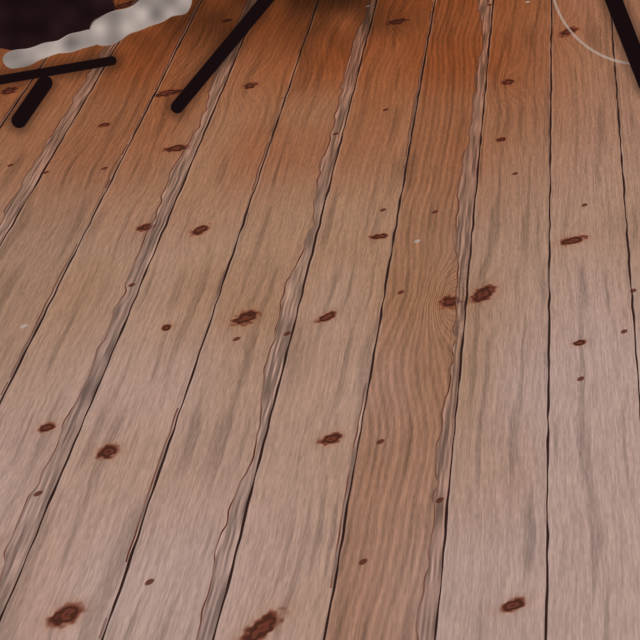
Write a Shadertoy shader that draws this texture.

```glsl
// Worn pine floorboards receding in perspective, with knots, splintered seams and dark objects at the far edge.
const vec3 TAN = vec3(0.61, 0.465, 0.37);
const vec3 PINK_GREY = vec3(0.67, 0.56, 0.52);
const vec3 AMBER = vec3(0.53, 0.28, 0.15);
const vec3 WORN = vec3(0.50, 0.41, 0.38);
const vec3 KNOT = vec3(0.31, 0.15, 0.11);
const vec3 GAP = vec3(0.14, 0.08, 0.07);
const vec3 BLACK = vec3(0.09, 0.05, 0.055);
const vec3 PALE = vec3(0.70, 0.64, 0.61);
const float VANISH_X = 0.871;      // where all seams converge
const float WIDTH_NEAR = 0.1733;   // board width at the lower edge
const float WIDTH_SHRINK = 0.0822; // width lost from bottom to top
const float DEPTH_SCALE = 2.4;     // length along boards, in board widths
const float FIRST_BOARD = 8.1;     // offset that numbers boards from the left
const float FIGURED_BOARD = 6.0;   // browner board with strong figure
const float GAP_HALF = 0.009;
const float KNOT_SPACING = 1.9;
const float KNOT_CHANCE = 0.55;
const float GRAIN_LINES = 75.0;

float hash(vec2 p) {
    vec3 q = fract(vec3(p.xyx) * 0.1031);
    q += dot(q, q.yzx + 33.33);
    return fract((q.x + q.y) * q.z);
}

float noise(vec2 p) {
    vec2 i = floor(p), f = fract(p);
    f = f * f * (3.0 - 2.0 * f);
    return mix(mix(hash(i), hash(i + vec2(1, 0)), f.x),
               mix(hash(i + vec2(0, 1)), hash(i + vec2(1, 1)), f.x), f.y);
}

float segment(vec2 p, vec2 a, vec2 b, float radius) {
    vec2 d = b - a;
    return length(p - a - d * clamp(dot(p - a, d) / dot(d, d), 0.0, 1.0)) - radius;
}

float cover(float dist, float soft) { return 1.0 - smoothstep(-soft, soft, dist); }

// x: ring coordinate of the nearest knot, y: bend of the grain around knots
vec2 knots(vec2 q, float id) {
    vec2 result = vec2(9.0, 0.0);
    for (int k = -1; k <= 1; k++) {
        vec2 cell = vec2(id * 7.0 + 3.0, floor(q.y / KNOT_SPACING) + float(k));
        if (hash(cell) > KNOT_CHANCE) continue;
        float size = hash(cell + 31.7), tilt = 0.2 + 0.7 * hash(cell + 47.9);
        vec2 d = q - vec2(0.15 + 0.7 * hash(cell + 11.3),
                          (cell.y + 0.2 + 0.6 * hash(cell + 23.1)) * KNOT_SPACING);
        vec2 axis = vec2(cos(tilt), sin(tilt));
        float stretch = 1.0 + 1.5 * hash(cell + 5.5);
        float e = length(vec2(dot(d, axis) / stretch, dot(d, vec2(-axis.y, axis.x))));
        e = e / mix(0.05, 0.12, size) + 0.5 * (noise(d * 22.0 + cell) - 0.5);
        result.x = min(result.x, e);
        result.y += (0.3 + size) * exp(-d.x * d.x / 0.06 - d.y * d.y / 0.3);
    }
    return result;
}

vec3 boards(vec2 p, float px) {
    float width = WIDTH_NEAR - WIDTH_SHRINK * p.y;
    float v = DEPTH_SCALE / width, aa = px / width;
    float u = (p.x - VANISH_X) / width + FIRST_BOARD + 0.014 * (noise(vec2(v * 5.0, 2.0)) - 0.5);
    float id = floor(u), f = fract(u), tone = hash(vec2(id, 4.0)) - 0.5;
    float figured = 1.0 - step(0.5, abs(id - FIGURED_BOARD));

    // Amber stain at the far end, greyer towards the viewer and the right
    float patches = noise(vec2(u * 1.3, v * 0.7)) - 0.5;
    float grey = 0.85 * (1.0 - smoothstep(0.1, 0.72, p.y)) + 0.5 * smoothstep(0.65, 1.0, p.x);
    float warm = smoothstep(0.6, 1.0, p.y + 0.14 * patches);
    vec3 col = mix(TAN, PINK_GREY, clamp(grey + 0.7 * patches, 0.0, 1.0));
    col = mix(col, AMBER, warm * (1.0 - 0.55 * smoothstep(0.7, 1.0, p.x)));
    col = mix(col, AMBER, 0.24 * figured) * (1.0 + 0.07 * tone);

    // Grain, bent into arches around the knots
    vec2 knot = knots(vec2(f, v), id);
    float bend = knot.y * (0.25 + 0.35 * figured) + 0.22 * noise(vec2(id * 9.0, v * 0.8));
    float phase = (f + bend) * GRAIN_LINES + 2.0 * noise(vec2(u * 6.0, v));
    float grain = 0.6 * sin(phase) + 0.4 * sin(phase * 0.43 + tone * 20.0);
    float fibre = noise(vec2(u * 55.0, v * 4.0)) + noise(vec2(u * 80.0, v * 16.0)) - 1.0;
    float streak = smoothstep(0.62, 0.9, noise(vec2(u * 15.0 + bend * 4.0, v * 0.8)));
    col *= 1.0 + (0.025 + 0.06 * figured + 0.03 * warm) * grain + 0.10 * fibre - 0.12 * streak;

    // Knots with a stained halo
    col = mix(col, AMBER, 0.3 * exp(-max(knot.x - 0.8, 0.0) * 2.2));
    col = mix(col, KNOT * (1.0 + 0.25 * sin(knot.x * 9.0)), 0.88 * cover(knot.x - 0.9, 0.25));

    // Splintered grey strip left of the more worn seams
    float strip = mix(0.17, 0.03, mod(id, 2.0)) * (1.0 - smoothstep(6.0, 8.0, id));
    strip *= 0.35 + noise(vec2(id * 5.0, v * 0.8)) + 0.3 * noise(vec2(id, v * 6.0));
    float edge = 1.0 - f - strip, splinter = noise(vec2(u * 42.0, v * 3.0));
    col = mix(col, mix(WORN, col, 0.4) * (0.7 + 0.65 * splinter), 0.85 * cover(edge, 0.012 + aa));
    col = mix(col, KNOT, splinter * step(0.03, strip) * cover(abs(edge) - 0.008, aa));

    // Dark gaps with a pale chipped lip
    float lip = cover(abs(f - 0.025) - 0.008, aa) * noise(vec2(id, v * 3.0));
    float gap = GAP_HALF * (0.4 + 1.2 * noise(vec2(floor(u + 0.5), v * 4.0)));
    col = mix(col, PALE, 0.4 * lip);
    col = mix(col, GAP, 0.9 * cover(min(f, 1.0 - f) - gap, aa));

    // Scattered pale chips and dark crumbs
    vec2 grid = vec2(u * 1.5, v * 1.2), cell = floor(grid);
    vec2 d = fract(grid) - 0.25 - 0.5 * vec2(hash(cell + 61.0), hash(cell + 73.0));
    float pick = hash(cell + 87.0), speck = cover(length(vec2(0.7 * d.x, d.y - 0.3 * d.x)) - 0.04, aa * 1.5);
    return mix(col, pick < 0.03 ? PALE : KNOT, 0.8 * speck * step(pick, 0.13));
}

void mainImage(out vec4 fragColor, in vec2 fragCoord) {
    vec2 p = fragCoord / iResolution.xy;
    float px = 1.0 / iResolution.y, crumple = noise(p * 45.0);
    vec3 col = boards(p, px);
    col *= 1.0 - 0.6 * smoothstep(0.87, 1.02, p.y) * noise(p * 26.0) * (1.0 - smoothstep(0.5, 0.75, p.x));
    // Basket, crumpled bag and thin cable
    float basket = (length((p - vec2(0.05, 0.985)) / vec2(0.13, 0.065)) - 1.0) * 0.065;
    float bag = min(segment(p, vec2(0.02, 0.905), vec2(0.17, 0.95), 0.014), segment(p, vec2(0.16, 0.95), vec2(0.28, 1.0), 0.022));
    float cable = max(abs(length(p - vec2(1.0, 1.04)) - 0.14) - 0.002, p.x - 0.985);
    col = mix(col, BLACK * (1.0 + 0.8 * crumple), cover(basket, px));
    col = mix(col, PALE * (0.6 + 0.5 * crumple), cover(bag + 0.012 * (crumple - 0.5), px));
    col = mix(col, PALE, 0.7 * cover(cable, px));
    // Dark rod, leg, bar and bracket
    float rods = min(segment(p, vec2(0.277, 0.833), vec2(0.42, 1.005), 0.010), segment(p, vec2(0.955, 1.01), vec2(1.01, 0.87), 0.013));
    rods = min(rods, segment(p, vec2(0.0, 0.875), vec2(0.175, 0.905), 0.007));
    rods = min(rods, segment(p, vec2(0.03, 0.812), vec2(0.07, 0.87), 0.012));
    col = mix(col * (1.0 - 0.3 * cover(rods - 0.008, 0.012)), BLACK, cover(rods, px));
    fragColor = vec4(clamp(col, 0.0, 1.0), 1.0);
}
```
